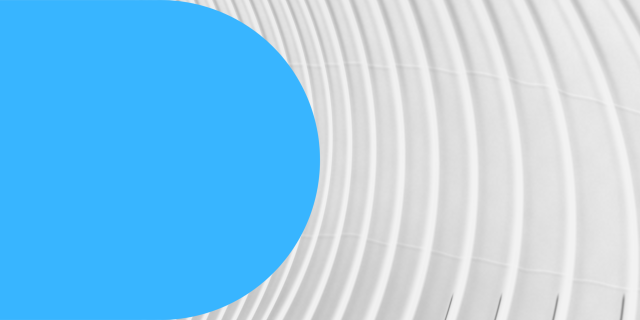
This background is drawn by a Shadertoy shader. Its source:

```glsl
// A flat blue panel with a round right end lies over pale, curved architectural ribs.
// Each rib is a curve blended through three heights; loops add its lit edge and shadow.
// Soft gradients, faint seams and hashed noise give the plaster between the ribs.

float hash(vec2 p) {
    vec3 q = fract(vec3(p.xyx) * 0.1031);
    q += dot(q, q.yzx + 33.33);
    return fract((q.x + q.y) * q.z);
}

float noise(vec2 p) {
    vec2 i = floor(p), f = fract(p);
    f = f * f * (3.0 - 2.0 * f);
    return mix(mix(hash(i), hash(i + vec2(1, 0)), f.x),
               mix(hash(i + vec2(0, 1)), hash(i + vec2(1, 1)), f.x), f.y);
}

// Horizontal place of rib n at depth t, measured down from the top edge.
float ribX(float n, float t) {
    float m = max(n, 0.0);
    vec3 spacing = vec3(0.0573, 0.0547, n < 0.0 ? 0.047 : 0.0859);
    vec3 spread = vec3(0.0057, 0.00625, 0.0008) + m * vec3(0.0, 0.00016, 0.0007);
    vec3 topMidBottom = vec3(0.943, 1.031, 0.872) + n * (spacing + m * spread);
    vec3 blend = vec3(2.0 * (t - 0.5) * (t - 1.0), 4.0 * t * (1.0 - t), 2.0 * t * (t - 0.5));
    return dot(topMidBottom, blend);
}

float line(float d, float width) {
    return exp(-d * d / (width * width));
}

vec3 ribbedWall(vec2 p) {
    float t = 1.0 - p.y;
    float high = smoothstep(0.42, 0.0, t);
    float low = smoothstep(0.55, 1.0, t);
    float right = smoothstep(1.1, 1.9, p.x);
    float light = 0.0, shade = 0.0, across = 0.0, panel = 0.0;

    // Lit edges, the shadows beside them, and the position within a panel.
    for (int i = -9; i <= 11; i++) {
        float n = float(i);
        float x = ribX(n, t), gap = ribX(n + 1.0, t) - x;
        float d = p.x - x;
        float w = clamp(gap * 0.12, 0.007, 0.015) * (1.0 + 0.25 * low);
        light += smoothstep(-1.6 * w, -0.1 * w, d) * (1.0 - smoothstep(0.5 * w, 1.2 * w, d));
        shade += line(d - 2.0 * w, 0.9 * w) * (0.025 + 0.11 * high);
        shade += line(d + 2.0 * w, 0.8 * w) * (0.02 + 0.03 * high);
        if (d >= 0.0) {
            across = d / gap;
            panel = n;
        }
    }

    // Panels grow lighter to the right and darker toward the lower left.
    float tone = 0.865 + 0.03 * right + 0.025 * high;
    tone += 0.025 * (across - 0.5) * (1.0 + high);
    tone -= low * mix(0.075, 0.015, right) * (1.0 - 0.4 * across);
    tone += 0.012 * (hash(vec2(panel + 20.0, 3.0)) - 0.5);

    // Plaster mottling and two wandering seams.
    tone += 0.014 * (noise(p * vec2(26.0, 18.0)) - 0.5) + 0.01 * (noise(p * 150.0) - 0.5);
    float wander = 0.012 * (noise(vec2(p.x * 14.0, panel)) - 0.5);
    float run = max(p.x - 1.1, 0.0);
    float upperSeam = t - 0.2 - 0.19 * run * run - wander;
    float lowerSeam = t - 0.735 - 0.19 * run - wander;
    tone += 0.025 * line(upperSeam, 0.004) - 0.02 * line(upperSeam - 0.009, 0.005);
    tone += 0.025 * line(lowerSeam, 0.004) - 0.018 * line(lowerSeam - 0.009, 0.005);

    tone -= shade;
    tone = mix(tone, 0.955 - 0.02 * high, clamp(light, 0.0, 1.0) * 0.92);

    // Narrow dark openings beside the ribs at the foot of the wall.
    float foot = smoothstep(0.91, 0.94, t) * step(3.5, panel);
    tone -= 0.3 * foot * line((across - 1.0) * 0.17 + 0.022, 0.0035);
    return vec3(tone);
}

void mainImage(out vec4 fragColor, in vec2 fragCoord) {
    vec2 p = fragCoord / iResolution.y;
    float pixel = 1.0 / iResolution.y;

    // The blue shape is a half plane joined to a circle at mid height.
    float badge = length(vec2(max(p.x - 0.5, 0.0), p.y - 0.5)) - 0.5;
    float cover = 1.0 - smoothstep(-0.7 * pixel, 0.7 * pixel, badge);
    vec3 blue = vec3(0.22, 0.71, 1.0);
    fragColor = vec4(mix(ribbedWall(p), blue, cover), 1.0);
}
```
